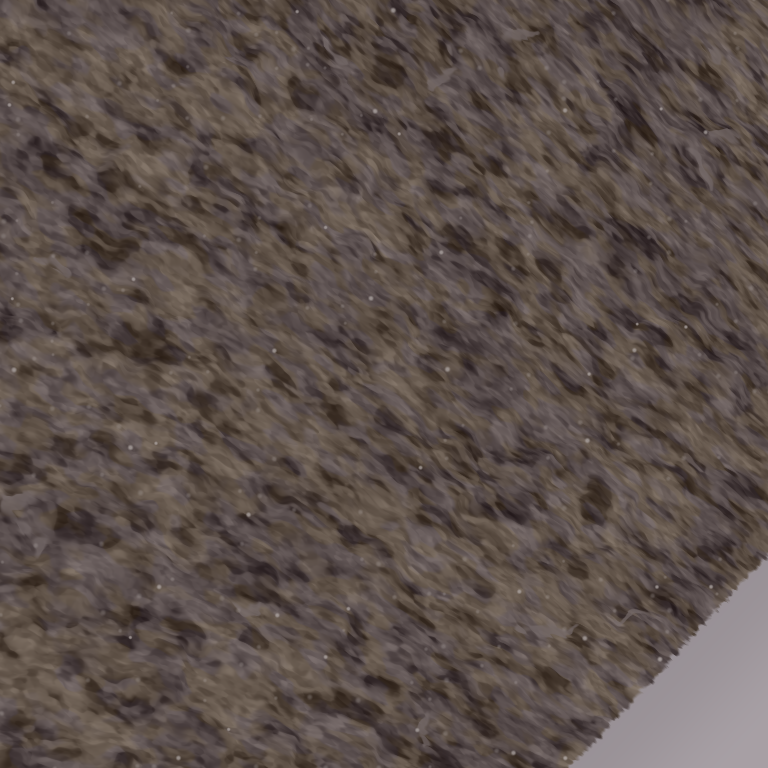
This texture is drawn by a WebGL 1 fragment shader. Its source:

```glsl
precision highp float;
// Brushed, mottled brown-grey fur-like stone with pale flecks and a smooth grey corner.
uniform vec2 u_resolution;

const vec3 BROWN = vec3(0.358, 0.306, 0.264);
const vec3 GREY = vec3(0.347, 0.303, 0.302);
const vec3 PATCH = vec3(0.455, 0.412, 0.410);
const vec3 GLINT = vec3(0.68, 0.65, 0.64);
const vec3 CORNER_NEAR = vec3(0.600, 0.570, 0.590);
const vec3 CORNER_FAR = vec3(0.655, 0.625, 0.645);

float hash(vec2 p, float seed) {
  return fract(sin(dot(p, vec2(127.1, 311.7)) + seed * 17.3) * 43758.545);
}

vec2 hash2(vec2 p, float seed) {
  return vec2(hash(p, seed), hash(p, seed + 5.7));
}

// Cellular noise: random cell shades blended softly by distance to each seed.
float cellNoise(vec2 p, float seed) {
  vec2 cell = floor(p);
  float shade = 0.0;
  float total = 0.0;
  for (int j = -1; j <= 1; j++) {
    for (int i = -1; i <= 1; i++) {
      vec2 id = cell + vec2(float(i), float(j));
      vec2 offset = id + hash2(id, seed) - p;
      float weight = exp(-6.0 * dot(offset, offset));
      shade += weight * hash(id, seed + 2.9);
      total += weight;
    }
  }
  return shade / total;
}

// Sparse round spots, at most one per unit cell.
float spots(vec2 p, float radius, float softness, float chance, float seed) {
  vec2 id = floor(p);
  vec2 centre = mix(vec2(0.35), vec2(0.65), hash2(id, seed));
  float size = radius * mix(0.55, 1.0, hash(id, seed + 3.1));
  float present = step(hash(id, seed + 8.3), chance);
  float d = length(p - id - centre);
  return present * (1.0 - smoothstep(size * (1.0 - softness), size, d));
}

// Curved brush coordinates: x runs along the hairs, y across them.
vec2 brushSpace(vec2 uv) {
  float along = 1.1 * uv.x - 0.7 * uv.y;
  float across = uv.y + uv.x * (0.3 + 0.4 * uv.x + 0.4 * uv.y);
  return vec2(along, across);
}

void main() {
  vec2 uv = gl_FragCoord.xy / u_resolution;
  vec2 brush = brushSpace(uv);

  // Hair streaks, clumps and broad mottling
  vec2 bend = vec2(cellNoise(uv * 24.0, 1.0), cellNoise(uv * 24.0, 2.0)) - 0.5;
  vec2 hair = brush + bend * 0.014;
  float fine = cellNoise(hair * vec2(46.0, 115.0), 3.0) - 0.5;
  float strand = cellNoise(hair * vec2(85.0, 180.0), 4.0) - 0.5;
  float clump = cellNoise(hair * vec2(22.0, 38.0), 5.0) - 0.5;
  float mottle = cellNoise(uv * 10.0 + bend, 6.0) - 0.5;
  float tone = 0.135 * fine + 0.07 * strand + 0.12 * clump + 0.07 * mottle;
  tone -= 0.05 * smoothstep(0.12, 0.35, -clump - 0.4 * fine);

  // Warm and cool hairs
  float warmth = cellNoise(hair * vec2(30.0, 60.0), 7.0) + 0.4 * mottle;
  vec3 colour = mix(GREY, BROWN, smoothstep(0.25, 0.75, warmth));
  colour += tone * vec3(1.0, 0.98, 0.94) + 0.004;

  // Smooth pale patches with torn outlines
  vec2 torn = uv * 8.0 + bend * 0.75 + vec2(fine, -fine) * 0.12;
  float patchMask = spots(torn, 0.23, 0.45, 0.22, 11.0);
  colour = mix(colour, PATCH + 0.1 * tone, 0.75 * patchMask);

  // Tiny glints, a few of them bright
  float glint = 0.75 * spots(uv * 32.0, 0.16, 0.8, 0.04, 12.0);
  glint += 0.3 * spots(uv * 45.0 + 0.4, 0.24, 0.85, 0.09, 13.0);
  colour = mix(colour, GLINT, min(glint, 1.0));

  // Smooth corner beyond a fuzzy, slightly paler rim
  float edge = dot(uv - vec2(0.742, 0.0), vec2(0.732, -0.681));
  colour += 0.045 * smoothstep(-0.035, 0.0, edge);
  float frayed = edge + 0.007 * fine + 0.004 * strand;
  vec3 corner = mix(CORNER_NEAR, CORNER_FAR, smoothstep(0.0, 0.16, edge));
  colour = mix(colour, corner, smoothstep(-0.003, 0.003, frayed));

  gl_FragColor = vec4(colour, 1.0);
}
```
